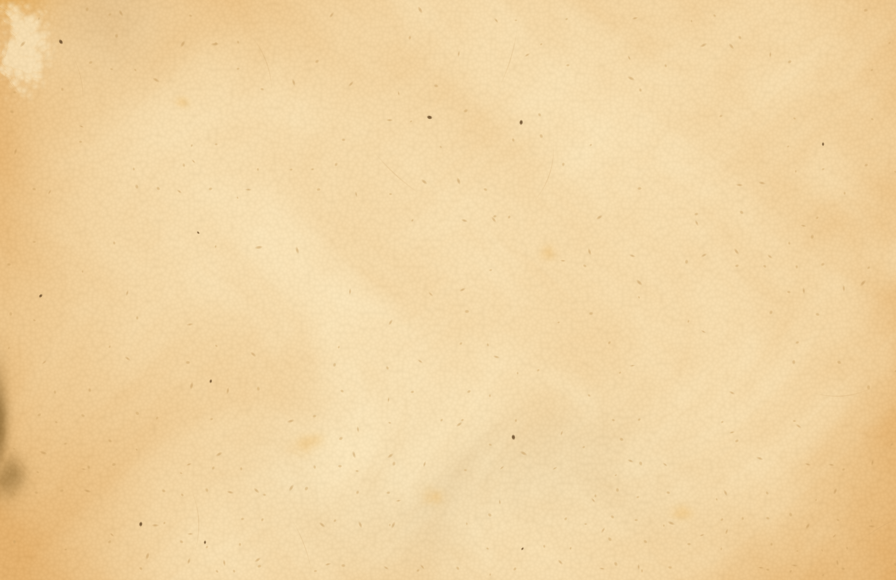
Reproduce this texture procedurally as a Shadertoy shader.

```glsl
// Aged cream parchment: a pale ground that darkens to amber at the sides,
// clouded by layered sines and grained by cellular noise, with hashed
// specks, scratches, rust spots and a few soft stains near the left edge.

vec2 hash2(vec2 p) {
    p = vec2(dot(p, vec2(127.1, 311.7)), dot(p, vec2(269.5, 183.3)));
    return fract(sin(p) * 43758.55);
}

// Warped, rotated sine octaves, roughly -1 to 1
float clouds(vec2 p) {
    float sum = 0.0, amp = 0.6;
    for (int i = 0; i < 6; i++) {
        float k = float(i);
        p += 0.7 * sin(p.yx * 1.3 + k * 1.7);
        sum += amp * sin(p.x + k) * sin(p.y + 2.0 * k);
        p = mat2(0.8, 0.6, -0.6, 0.8) * p * 1.8;
        amp *= 0.55;
    }
    return sum;
}

// Distance to the nearest scattered point
float cellular(vec2 p) {
    vec2 id = floor(p), f = fract(p);
    float nearest = 2.0;
    for (int y = -1; y <= 1; y++)
        for (int x = -1; x <= 1; x++) {
            vec2 n = vec2(x, y);
            nearest = min(nearest, length(n + hash2(id + n) - f));
        }
    return nearest;
}

// One randomly turned, slightly bent stroke in a share of the grid cells
float marks(vec2 p, float scale, float share, vec2 size) {
    vec2 id = floor(p * scale);
    vec2 rnd = hash2(id + scale), place = hash2(id + 7.3 * scale);
    vec2 q = (fract(p * scale) - 0.25 - 0.5 * place) / scale;
    float a = 6.283 * rnd.y;
    q = mat2(cos(a), sin(a), -sin(a), cos(a)) * q;
    q.y += 8.0 * (place.x - 0.5) * q.x * q.x;
    size *= 0.5 + 0.6 * place.y;
    float d = (length(q / size) - 1.0) * size.y;
    float soft = 0.7 / iResolution.y + 0.0004;
    return step(rnd.x, share) * (1.0 - smoothstep(-soft, soft, d));
}

float blob(vec2 p, vec2 centre, vec2 radius) {
    vec2 d = (p - centre) / radius;
    return exp(-dot(d, d));
}

void mainImage(out vec4 fragColor, in vec2 fragCoord) {
    vec2 uv = fragCoord / iResolution.xy;
    vec2 p = fragCoord / iResolution.y;

    float broad = clouds(p * 3.6 + 2.0);
    float mottle = clouds(p * 9.0 + 5.0);
    float fine = clouds(p * 30.0 + 9.0);
    vec2 ragged = uv + vec2(0.012, 0.015) * vec2(broad, mottle) + 0.006 * fine;

    // Age: 0 is pale cream, 1 is amber
    float age = 0.15 + 0.25 * broad + 0.13 * mottle + 0.04 * fine;
    age += 0.80 * exp(-max(ragged.x, 0.0) / 0.13);
    age += 0.66 * exp(-max(1.0 - ragged.x, 0.0) / 0.115);
    age += 0.24 * exp(-uv.y / 0.11) + 0.12 * exp(-(1.0 - uv.y) / 0.09);
    age -= 0.09 * blob(uv, vec2(0.62, 0.55), vec2(0.28, 0.40));
    age -= 0.35 * blob(ragged, vec2(1.0, 0.55), vec2(0.02, 0.04));
    age = clamp(age, 0.02, 1.12);
    vec3 color = mix(vec3(0.973, 0.891, 0.724), vec3(0.897, 0.712, 0.460), age);

    // Grey wear in the lower middle and small rust spots
    color *= 1.0 - 0.03 * blob(uv, vec2(0.54, 0.16), vec2(0.20, 0.13)) * (1.0 + mottle);
    for (int i = 0; i < 5; i++) {
        vec2 rnd = hash2(vec2(i, 5.0));
        vec2 centre = vec2(0.2 + 0.14 * float(i), 0.1 + 0.82 * rnd.x);
        float spot = blob(ragged, centre, vec2(0.011, 0.013) * (0.7 + 0.5 * rnd.y));
        color = mix(color, vec3(0.92, 0.74, 0.45), 0.45 * spot);
    }

    // Orange corner, grey smudge and flaking pale patch
    color = mix(color, vec3(0.88, 0.66, 0.34), 0.8 * blob(ragged, vec2(0.0, 1.0), vec2(0.05, 0.05)));
    color = mix(color, vec3(0.84, 0.70, 0.50), 0.4 * blob(ragged, vec2(0.12, 0.97), vec2(0.06, 0.09)));
    float patchArea = blob(ragged, vec2(0.025, 0.92), vec2(0.032, 0.085));
    float flake = patchArea + 0.5 * (0.4 - cellular(p * 75.0 + 0.6 * fine)) + 0.4 * fine;
    flake = smoothstep(0.2, 0.95, flake) * smoothstep(0.05, 0.5, patchArea);
    color = mix(color, vec3(0.97, 0.89, 0.73), 0.75 * flake);

    // Dark stain on the left edge
    float stain = blob(uv + 0.003 * mottle, vec2(-0.003, 0.27), vec2(0.010, 0.08));
    stain = max(stain, 0.7 * blob(ragged, vec2(0.012, 0.175), vec2(0.016, 0.035)));
    color = mix(color, vec3(0.50, 0.37, 0.17), 0.75 * stain);

    // Paper grain
    color += 0.035 * (0.48 - cellular(p * 150.0)) + 0.012 * (0.48 - cellular(p * 75.0));

    // Scratches, faint flecks and dark specks
    float worn = 0.2 + 0.3 * smoothstep(0.5, 0.0, uv.y);
    color = mix(color, vec3(0.78, 0.62, 0.40), 0.25 * marks(p, 5.0, 0.4, vec2(0.030, 0.0011)));
    color = mix(color, vec3(0.74, 0.57, 0.33), 0.45 * marks(p, 17.0, worn, vec2(0.0042, 0.0019)));
    color = mix(color, vec3(0.78, 0.62, 0.38), 0.45 * marks(p + 1.7, 23.0, worn, vec2(0.0028, 0.0021)));
    color = mix(color, vec3(0.34, 0.23, 0.11), 0.80 * marks(p + 3.0, 7.3, 0.15, vec2(0.0034, 0.0024)));

    fragColor = vec4(clamp(color, 0.0, 1.0), 1.0);
}
```
